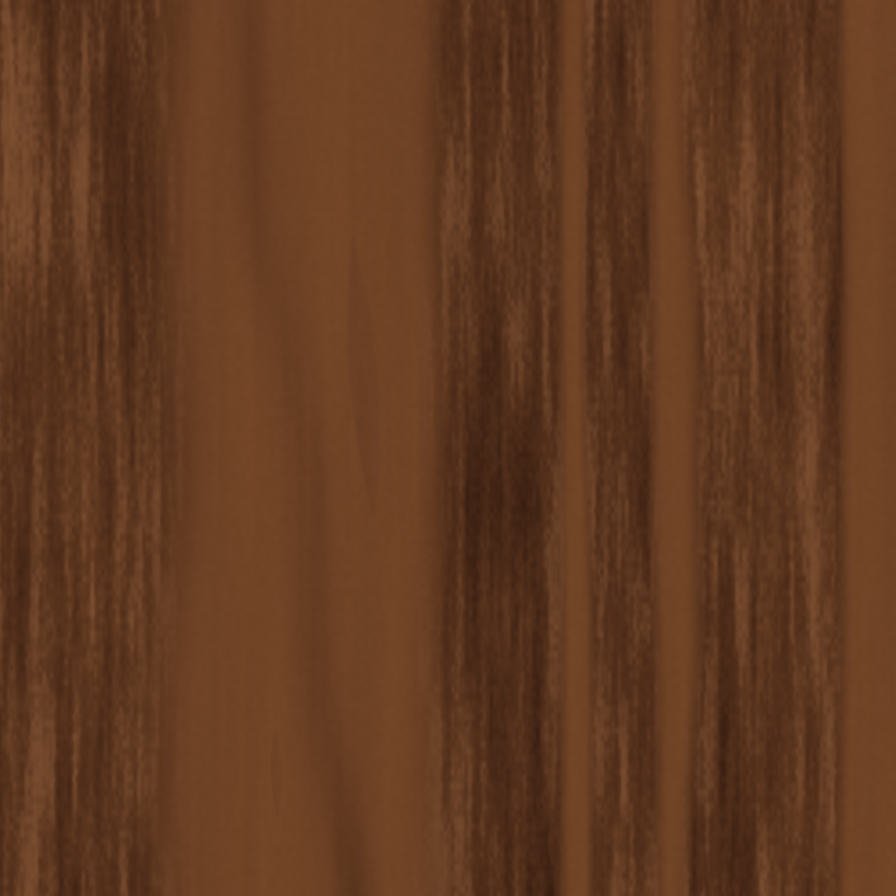
A three.js fragment shader for this texture:

```glsl
varying vec2 vUv;

const vec3 DARK_WALNUT = vec3(0.240, 0.128, 0.074);
const vec3 LIGHT_WALNUT = vec3(0.456, 0.275, 0.153);
const vec3 GREY_FIBRE = vec3(0.035, 0.034, 0.032);

float hash(vec2 p) {
  vec3 q = fract(p.xyx * 0.1031);
  q += dot(q, q.yzx + 33.33);
  return fract((q.x + q.y) * q.z);
}

float noise(vec2 p) {
  vec2 cell = floor(p);
  vec2 f = fract(p);
  f = f * f * (3.0 - 2.0 * f);
  float low = mix(hash(cell), hash(cell + vec2(1.0, 0.0)), f.x);
  float high = mix(hash(cell + vec2(0.0, 1.0)), hash(cell + vec2(1.0)), f.x);
  return mix(low, high, f.y);
}

// Noise centred on zero
float wave(vec2 p) {
  return noise(p) - 0.5;
}

// Soft step across x whose border wanders along the grain
float edge(vec2 p, float x, float soft, float wander) {
  float border = x + wander * wave(vec2(x * 91.0, p.y * 3.2 + x * 17.0));
  return smoothstep(border - soft, border + soft, p.x);
}

// Dark heartwood band; softness is given for its left and right sides
float band(vec2 p, float left, float right, vec2 soft, float wander) {
  return edge(p, left, soft.x, wander) * (1.0 - edge(p, right, soft.y, wander));
}

// Slender pointed figure, crisp on the left and fading to the right
float leaf(vec2 p, vec2 centre, vec2 halfSize, float lean) {
  vec2 q = p - centre;
  q.x += lean * q.y;
  q /= halfSize;
  float reach = max(1.0 - q.y * q.y, 0.0);
  float inside = smoothstep(0.0, 0.25, reach - abs(q.x));
  return inside * mix(1.0, 0.45, smoothstep(-1.0, 1.0, q.x));
}

// Streaks stacked from broad fibres down to fine pores
float fibres(vec2 p) {
  float broad = wave(p * vec2(42.0, 2.6));
  float narrow = wave(p * vec2(115.0, 6.5) + 31.0);
  float thin = wave(p * vec2(210.0, 16.0) + 67.0);
  float pores = wave(p * vec2(250.0, 130.0) + 113.0);
  return 0.46 * broad + 0.46 * narrow + 0.24 * thin + 0.20 * pores;
}

void main() {
  vec2 p = vUv;
  p.x += 0.010 * wave(p * vec2(3.0, 2.2) + 5.0);

  // Heartwood bands separated by pale strips
  float heart = band(p, -0.10, 0.200, vec2(0.02, 0.040), 0.035);
  heart = max(heart, band(p, 0.482, 0.628, vec2(0.030, 0.009), 0.012));
  heart = max(heart, band(p, 0.654, 0.733, vec2(0.008, 0.012), 0.014));
  heart = max(heart, band(p, 0.768, 0.941, vec2(0.013, 0.011), 0.022));

  // Diagonal shadow and leaf figures in the broad pale area
  float drift = p.x - mix(0.385, 0.265, p.y) - 0.02 * wave(vec2(9.0, p.y * 4.0));
  float shadow = exp(-pow(drift / 0.026, 2.0)) * (0.45 + noise(p * vec2(50.0, 2.0)));
  float figure = leaf(p, vec2(0.403, 0.58), vec2(0.018, 0.17), 0.07);
  figure = max(figure, leaf(p, vec2(0.307, 0.14), vec2(0.007, 0.055), 0.03));

  float sap = 0.93 + 0.10 * wave(p * vec2(30.0, 1.6) + 17.0);
  sap += 0.07 * wave(p * vec2(130.0, 4.0) + 43.0);
  sap -= 0.24 * shadow + 0.13 * figure;

  // Grain strengthens toward the core of each band
  float grain = fibres(p);
  float core = 0.46 + 0.22 * wave(p * vec2(9.0, 2.4) + 23.0);
  core += grain * mix(0.25, 1.0, heart * heart);
  float tone = mix(sap, core, heart);

  vec3 colour = mix(DARK_WALNUT, LIGHT_WALNUT, clamp(tone, -0.08, 1.1));
  colour += GREY_FIBRE * heart * smoothstep(0.0, 0.35, grain);
  colour += 0.010 * wave(p * vec2(190.0, 150.0) + 83.0);
  gl_FragColor = vec4(colour, 1.0);
}
```
